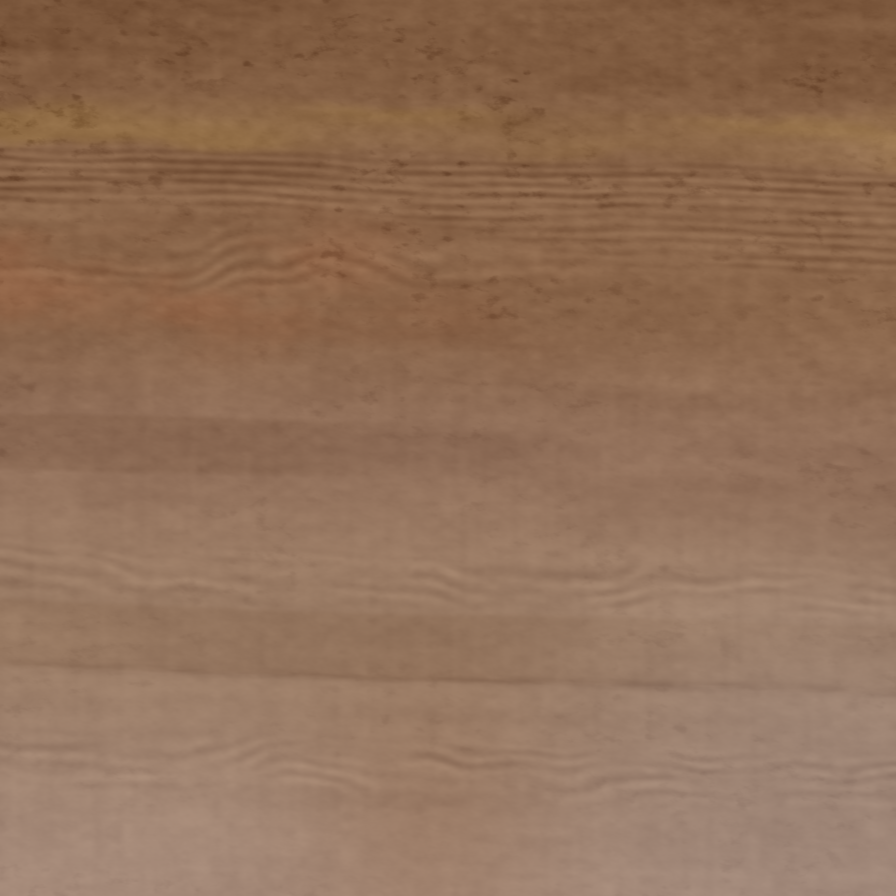
Reproduce this texture procedurally as a three.js fragment shader.

```glsl
// Worn brown wood boards, lit paler and greyer toward the bottom.
// A vertical colour ramp is split by soft seams, then overlaid with stretched
// noise streaks, warped ring lines in bands, fine mottle and soft pores.
varying vec2 vUv;

const vec3 UMBER = vec3(0.500, 0.358, 0.250);
const vec3 BROWN = vec3(0.537, 0.395, 0.287);
const vec3 TAN = vec3(0.562, 0.430, 0.345);
const vec3 SAND = vec3(0.612, 0.492, 0.402);
const vec3 PALE = vec3(0.655, 0.547, 0.480);
const vec3 OLIVE = vec3(0.590, 0.448, 0.285);
const vec3 RUSSET = vec3(0.575, 0.395, 0.280);
const vec3 GREY = vec3(0.605, 0.518, 0.472);
const float TAU = 6.2832;
const float TILT = 0.03;          // fall of the boards to the right
const float STRIPE_COUNT = 82.0;  // straight grain lines per canvas
const float RING_COUNT = 52.0;    // warped grain lines per canvas
const float STREAK_DEPTH = 0.075;
const float MOTTLE_DEPTH = 0.075;
const float CLOUD_DEPTH = 0.060;
const float PORE_DEPTH = 0.085;

float hash(vec2 p) {
  return fract(sin(dot(p, vec2(127.1, 311.7))) * 43758.5453);
}

float noise(vec2 p) {
  vec2 cell = floor(p);
  vec2 f = fract(p);
  f = f * f * (3.0 - 2.0 * f);
  float low = mix(hash(cell), hash(cell + vec2(1.0, 0.0)), f.x);
  float high = mix(hash(cell + vec2(0.0, 1.0)), hash(cell + 1.0), f.x);
  return mix(low, high, f.y);
}

// Octaves are turned slightly so that the lattice does not show
float fbm(vec2 p) {
  float sum = 0.0;
  float gain = 0.5;
  for (int i = 0; i < 4; i++) {
    sum += gain * noise(p);
    p = mat2(1.92, 0.56, -0.56, 1.92) * p + 17.3;
    gain *= 0.5;
  }
  return sum / 0.9375;
}

// Soft-edged horizontal band, 1 inside
float band(float v, float low, float high, float soft) {
  return smoothstep(low - soft, low + soft, v)
       * (1.0 - smoothstep(high - soft, high + soft, v));
}

// Signed grain lines bent along the contours of a stretched noise
float rings(vec2 p, float warp) {
  float bend = noise(p * vec2(7.0, 9.0) + 3.7) + 0.3 * noise(p * vec2(19.0, 24.0));
  float wave = 0.5 + 0.5 * sin(TAU * (p.y * RING_COUNT + warp * bend));
  float broken = smoothstep(0.2, 0.8, fbm(p * vec2(14.0, 40.0) + 9.1));
  return (wave - 0.4) * broken;
}

// Board colour: pale below, brown above, stepped at the seams
vec3 boardColor(vec2 p) {
  float v = p.y + 0.010 * (fbm(p * vec2(4.0, 10.0)) - 0.5);
  vec3 color = mix(PALE, SAND, smoothstep(0.0, 0.32, v));
  color = mix(color, TAN, smoothstep(0.32, 0.53, v));
  color = mix(color, BROWN, smoothstep(0.50, 0.70, v));
  color = mix(color, UMBER, smoothstep(0.84, 0.94, v));
  float lowerSeam = band(v, 0.256, 0.33, 0.004);
  float middleSeam = band(v, 0.478, 0.54, 0.004) * (1.0 - smoothstep(0.25, 0.5, p.x));
  return color - vec3(0.022, 0.024, 0.026) * lowerSeam - 0.032 * middleSeam;
}

void main() {
  vec2 p = vec2(vUv.x, vUv.y + TILT * vUv.x);
  vec3 color = boardColor(p);

  // Broad tints: olive strip, russet patches, grey sheen, warm stain
  float ragged = p.y + 0.045 * (fbm(p * vec2(7.0, 14.0)) - 0.5);
  float strip = band(ragged, 0.848, 0.895, 0.010);
  float patchy = smoothstep(0.2, 0.8, noise(p * vec2(4.5, 20.0) + 5.0));
  color = mix(color, OLIVE, strip * (0.25 + 0.6 * patchy));
  float russet = band(p.y, 0.62, 0.76, 0.05) * (1.0 - smoothstep(0.2, 0.75, p.x));
  color = mix(color, RUSSET, 0.9 * russet * smoothstep(0.3, 0.8, fbm(p * vec2(8.0, 18.0))));
  float sheen = smoothstep(0.45, 0.95, p.x) * (1.0 - smoothstep(0.2, 0.5, p.y));
  color = mix(color, GREY, 0.5 * sheen);
  vec2 stain = (vUv - vec2(0.48, 0.06)) / vec2(0.15, 0.16);
  color -= vec3(0.036, 0.050, 0.062) * exp(-dot(stain, stain));

  // Long streaks, clouds, and fine mottle with a faint upright weave
  float upper = smoothstep(0.35, 0.9, p.y);
  float shade = STREAK_DEPTH * mix(0.6, 1.1, upper) * (fbm(p * vec2(4.0, 42.0)) - 0.5);
  shade += CLOUD_DEPTH * (fbm(p * vec2(4.0, 7.0) + 12.0) - 0.5);
  shade += MOTTLE_DEPTH * mix(0.6, 1.0, upper) * (fbm(p * vec2(62.0, 100.0) + 31.0) - 0.5);
  shade += 0.012 * (noise(p * vec2(120.0, 14.0)) - 0.5);

  // Straight stripes below the olive strip, spreading down to the right
  float sway = 0.9 * noise(p * vec2(4.0, 14.0)) + 0.3 * noise(p * vec2(20.0, 40.0));
  float stripe = 0.5 + 0.5 * sin(TAU * (p.y * STRIPE_COUNT + sway));
  float gaps = 0.25 + 0.75 * smoothstep(0.2, 0.8, fbm(p * vec2(12.0, 75.0) + 2.0));
  float stripeLow = mix(0.775, 0.725, smoothstep(0.35, 0.8, p.x));
  shade -= 0.085 * band(p.y, stripeLow, 0.838, 0.014) * (stripe * gaps - 0.26);

  // Warped rings in three bands, and the worn seam line
  float leftRings = 1.0 - smoothstep(0.45, 0.75, p.x);
  shade -= 0.065 * leftRings * band(p.y, 0.685, 0.755, 0.018) * rings(p, 4.5);
  shade -= 0.080 * band(p.y, 0.345, 0.390, 0.018) * rings(p, 3.2);
  shade -= 0.075 * band(p.y, 0.130, 0.180, 0.020) * rings(p + 4.0, 3.0);
  float worn = smoothstep(0.35, 0.8, fbm(vec2(p.x * 11.0, p.y * 60.0)));
  shade -= 0.060 * worn * band(p.y, 0.253, 0.261, 0.005);

  // Soft scattered pores, denser in the upper boards
  float pore = smoothstep(0.56, 0.88, fbm(p * vec2(58.0, 95.0) + 8.0));
  pore *= 0.3 + 0.7 * smoothstep(0.3, 0.7, noise(p * vec2(7.0, 16.0) + 21.0));
  shade -= PORE_DEPTH * pore * mix(0.35, 1.0, upper);

  gl_FragColor = vec4(color + shade * vec3(1.0, 0.98, 0.88), 1.0);
}
```
